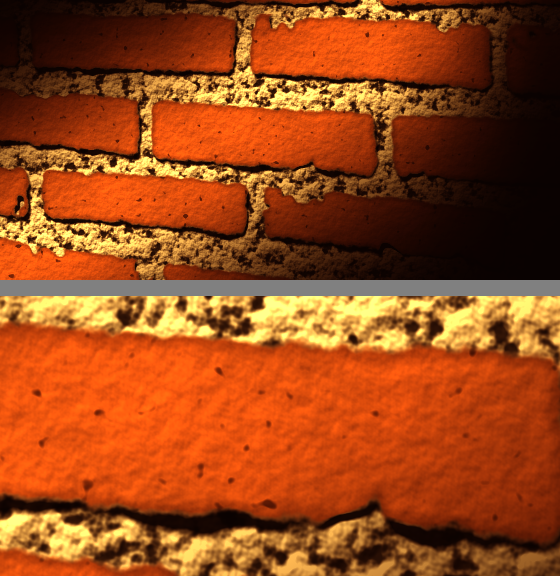
Top: the whole. Bottom: its middle third, enlarged.
Give the GLSL for this texture, as a Shadertoy shader.

```glsl
const vec3 BRICK_COLOR = vec3(0.86, 0.305, 0.05);
const vec3 MORTAR_COLOR = vec3(0.95, 0.70, 0.31);
const vec3 SHADOW_COLOR = vec3(0.036, 0.008, 0.004);

const float ROW_PITCH = 0.262;
const float FIRST_ROW = 0.145;
const float ROW_SLOPE = 0.02;
const float ROW_FAN = 0.118;
const float ROW_BOW = 0.017;
const float COLUMN_PITCH = 0.713;
const float COLUMN_STRETCH = 0.085;
const float FIRST_JOINT = 0.088;
const float ROW_DRIFT = 0.02;
const float BOND_SHIFT = 0.39;
const vec2 BRICK_HALF = vec2(0.332, 0.093);
const float LOW_ROW_TRIM = 0.009;
const float CORNER_RADIUS = 0.026;

const vec2 BEAM_ORIGIN = vec2(0.16, 0.15);
const vec2 BEAM_NORMAL = vec2(0.527, -0.850);
const float BEAM_WIDTH_ABOVE = 0.38;
const float BEAM_WIDTH_BELOW = 0.44;
const vec2 LIGHT_DIR = vec2(-0.45, 0.89);
const float SHADOW_LENGTH = 0.018;
const float BUMP_STEP = 0.005;
const float GRAIN = 21.0;

float hash(vec2 cell) {
    return fract(sin(dot(cell, vec2(127.1, 311.7))) * 43758.5);
}

float gradientDot(vec2 cell, vec2 offset) {
    float angle = 6.2832 * hash(cell);
    return dot(vec2(cos(angle), sin(angle)), offset);
}

// Gradient noise, roughly -0.7 to 0.7
float noise(vec2 p) {
    vec2 i = floor(p), f = fract(p);
    vec2 u = f * f * f * (f * (f * 6.0 - 15.0) + 10.0);
    vec2 e = vec2(1.0, 0.0);
    float low = mix(gradientDot(i, f), gradientDot(i + e, f - e), u.x);
    float high = mix(gradientDot(i + e.yx, f - e.yx), gradientDot(i + 1.0, f - 1.0), u.x);
    return mix(low, high, u.y);
}

float fbm(vec2 p) {
    float sum = 0.0, amplitude = 0.5;
    for (int i = 0; i < 4; i++) {
        sum += amplitude * noise(p);
        p = mat2(1.6, 1.2, -1.2, 1.6) * p + 7.3;
        amplitude *= 0.52;
    }
    return sum;
}

// Signed distance to the nearest brick, negative inside; tone is its random value
float brickDistance(vec2 p, out float tone) {
    // Ragged edges
    vec2 q = p + 0.012 * vec2(noise(p * 8.0), noise(p * 8.0 + 40.0))
               + 0.018 * vec2(fbm(p * 24.0), fbm(p * 24.0 + 70.0));

    // Courses fan out and bow, bricks lengthen with x
    float v = (1.0 - q.y - ROW_SLOPE * q.x) / (1.0 + ROW_FAN * q.x) - FIRST_ROW;
    float row = floor(v / ROW_PITCH + 0.5);
    float odd = mod(row, 2.0);
    float shift = FIRST_JOINT + ROW_DRIFT * row + BOND_SHIFT * odd;
    float u = q.x - COLUMN_STRETCH * q.x * q.x - shift;
    float column = floor(u / COLUMN_PITCH);
    float trim = LOW_ROW_TRIM * step(1.5, row);
    float sag = trim + ROW_BOW * (2.0 * odd - 1.0) * sin(1.6 * q.x);
    vec2 local = vec2(u - (column + 0.5) * COLUMN_PITCH, v - row * ROW_PITCH - sag);

    tone = hash(vec2(column, row) + 3.7);
    vec2 halfSize = BRICK_HALF + (tone - 0.5) * vec2(0.014, 0.010) - vec2(0.0, trim);
    vec2 edge = abs(local) - halfSize + CORNER_RADIUS;
    float d = length(max(edge, 0.0)) + min(max(edge.x, edge.y), 0.0) - CORNER_RADIUS;

    // Mortar smeared over some borders
    return d + 0.04 * smoothstep(0.25, 0.6, noise(p * 5.0 + 11.0) + 0.3 * noise(p * 21.0));
}

float brickMask(float d) {
    float soft = max(0.005, 1.0 / iResolution.y);
    return smoothstep(soft, -soft, d);
}

float surfaceHeight(vec2 p, float mask) {
    return mix(0.022 * fbm(p * GRAIN), 0.0045 * fbm(p * 36.0), mask);
}

// Diagonal beam fading towards the right side
float beam(vec2 p) {
    float d = dot(p - BEAM_ORIGIN, BEAM_NORMAL);
    d /= d < 0.0 ? BEAM_WIDTH_ABOVE : BEAM_WIDTH_BELOW;
    return 1.12 * exp(-d * d) * (1.0 - 0.93 * smoothstep(1.32, 1.98, p.x));
}

void mainImage(out vec4 fragColor, in vec2 fragCoord) {
    vec2 p = fragCoord / iResolution.y;
    float tone, otherTone;
    float d = brickDistance(p, tone);
    float mask = brickMask(d);

    // Relief under grazing light
    vec2 ahead = p + LIGHT_DIR * BUMP_STEP;
    float slope = (surfaceHeight(p, mask) - surfaceHeight(ahead, mask)) / BUMP_STEP;
    float relief = clamp(0.97 + 0.75 * slope, 0.1, 1.25);

    // Dark clefts in the mortar; pits and rounded borders on the bricks
    float lumps = fbm(p * GRAIN) + 0.3 * noise(p * 63.0 + 9.0);
    float cleft = mix(0.14, 1.08, smoothstep(-0.27, 0.02, lumps));
    float pits = smoothstep(0.40, 0.58, noise(p * 37.0 + 5.0) + 0.2 * noise(p * 90.0));
    float border = mix(0.70, 1.0, smoothstep(0.0, -0.020, d)) * (1.0 - 0.6 * pits);
    relief *= mix(cleft, border, mask);

    // Shadow cast by bricks onto the recessed mortar
    vec2 reach = LIGHT_DIR * SHADOW_LENGTH * (1.0 + 1.3 * noise(p * 7.0 + 23.0));
    float caster = max(brickMask(brickDistance(p + reach, otherTone)),
                       brickMask(brickDistance(p + reach * 0.5, otherTone)));
    float shadow = 1.0 - 0.96 * caster * (1.0 - mask);

    // Tint, stains and warm falloff
    vec3 brick = BRICK_COLOR * (0.93 + 0.14 * tone + 0.25 * fbm(p * 6.0));
    vec3 base = mix(MORTAR_COLOR, brick, mask);
    float light = beam(p) * relief * shadow;
    vec3 warm = pow(vec3(light), vec3(0.95, 1.2, 1.4));
    fragColor = vec4(clamp(SHADOW_COLOR + base * warm, 0.0, 1.0), 1.0);
}
```
